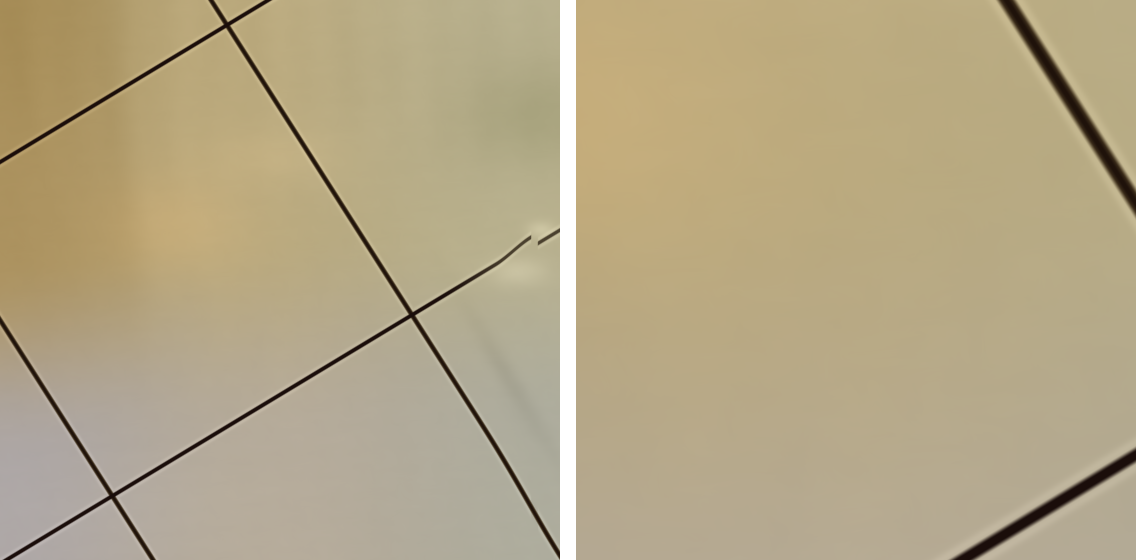
Left: the whole. Right: its middle third, enlarged.
Give the GLSL for this texture, as a three.js fragment shader.

```glsl
varying vec2 vUv;

// Soft cloudiness from layered, warped sines
float mottle(vec2 p) {
  float sum = 0.0;
  float amp = 0.5;
  for (int i = 0; i < 5; i++) {
    p = mat2(0.8, 0.6, -0.6, 0.8) * p * 1.8 + 1.7;
    p += 0.6 * sin(p.yx * 1.3);
    sum += amp * sin(p.x) * sin(p.y);
    amp *= 0.6;
  }
  return sum;
}

// Gaussian spot, stretched by its radii
float spot(vec2 p, vec2 center, vec2 radii) {
  vec2 d = (p - center) / radii;
  return exp(-dot(d, d));
}

// Distance to the nearest line of a family with the given spacing
float lineDistance(float x, float spacing) {
  return abs(fract(x / spacing + 0.5) - 0.5) * spacing;
}

float stroke(float d, float halfWidth) {
  return 1.0 - smoothstep(halfWidth - 0.0017, halfWidth + 0.0017, d);
}

// Warm light above, cool grey below
vec3 tileColor(vec2 p) {
  float cloud = mottle(p * 2.2);
  vec3 warm = mix(vec3(0.70, 0.605, 0.41), vec3(0.735, 0.665, 0.49), smoothstep(0.0, 0.4, p.x));
  warm = mix(warm, vec3(0.715, 0.685, 0.55), smoothstep(0.35, 0.95, p.x));
  vec3 cool = mix(vec3(0.675, 0.65, 0.645), vec3(0.71, 0.67, 0.605), smoothstep(0.0, 0.45, p.x));
  cool = mix(cool, vec3(0.675, 0.67, 0.61), smoothstep(0.5, 1.0, p.x));
  float height = p.y - 0.08 * p.x + 0.03 * cloud;
  vec3 color = mix(cool, warm, smoothstep(0.17, 0.54, height));

  // Shaded left side, with a soft upright edge
  float edge = 0.2 + 0.11 * (1.0 - p.y);
  float shade = 1.0 - smoothstep(edge - 0.035, edge + 0.035, p.x);
  color -= vec3(0.025, 0.03, 0.035) * shade * smoothstep(0.25, 0.6, p.y);
  color -= vec3(0.03, 0.03, 0.04) * spot(p, vec2(0.0, 1.0), vec2(0.3, 0.25));

  // Peach glow, olive shadow and faint smudge
  color += vec3(0.045, 0.02, 0.0) * spot(p, vec2(0.31, 0.6), vec2(0.13, 0.09));
  color += vec3(0.03, 0.022, 0.015) * spot(p, vec2(0.49, 0.72), vec2(0.12, 0.05));
  color -= vec3(0.055, 0.045, 0.055) * spot(p, vec2(0.97, 0.79), vec2(0.13, 0.09));
  float smudge = dot(p - vec2(0.91, 0.32), vec2(0.86, 0.51));
  color -= 0.035 * exp(-smudge * smudge / 0.0003) * spot(p, vec2(0.91, 0.32), vec2(0.12, 0.18));

  // Upright streaks and fine surface grain
  float streaks = sin(p.x * 53.0 + cloud) * sin(p.x * 23.0);
  color -= 0.008 * streaks * smoothstep(0.5, 1.0, p.y);
  color += 0.012 * cloud + 0.004 * mottle(p * vec2(34.0, 60.0));
  return color;
}

void main() {
  vec2 p = vUv;
  vec3 color = tileColor(p);

  // Grid leaning about 31 degrees, slightly bowed at lower right
  vec2 q = p - vec2(0.7357, 0.4375);
  q.x += 0.01 * smoothstep(0.25, 0.0, p.y) * smoothstep(0.75, 1.0, p.x);
  float steep = lineDistance(dot(q, vec2(0.843, 0.538)), 0.625);

  // The shallow joint lifts, breaks and resumes lower
  float lift = 0.0105 * smoothstep(0.885, 0.948, p.x);
  q.y -= p.x < 0.955 ? lift : -0.008;
  float shallow = lineDistance(dot(q, vec2(-0.517, 0.856)), 0.614);
  float gap = smoothstep(0.947, 0.950, p.x) * (1.0 - smoothstep(0.959, 0.962, p.x));
  float worn = smoothstep(0.78, 0.93, p.x);

  // Pale glow around the break and beside the joints
  color += 0.07 * spot(p, vec2(0.925, 0.515), vec2(0.05, 0.025));
  color += 0.08 * spot(p, vec2(0.967, 0.59), vec2(0.025, 0.015));
  float lip = exp(-pow((min(steep, shallow) - 0.0065) / 0.003, 2.0));
  color += 0.05 * lip * (1.0 - gap);

  // Brown joints with dark cores
  float steepLine = stroke(steep, 0.0042);
  float shallowLine = stroke(shallow, 0.0034 - 0.0004 * worn) * (1.0 - gap);
  vec3 steepInk = mix(vec3(0.25, 0.19, 0.11), vec3(0.12, 0.07, 0.04), stroke(steep, 0.0022));
  vec3 shallowInk = mix(vec3(0.10, 0.05, 0.04), vec3(0.29, 0.25, 0.18), worn);
  color = mix(color, steepInk, steepLine);
  color = mix(color, shallowInk, shallowLine);

  gl_FragColor = vec4(color, 1.0);
}
```
